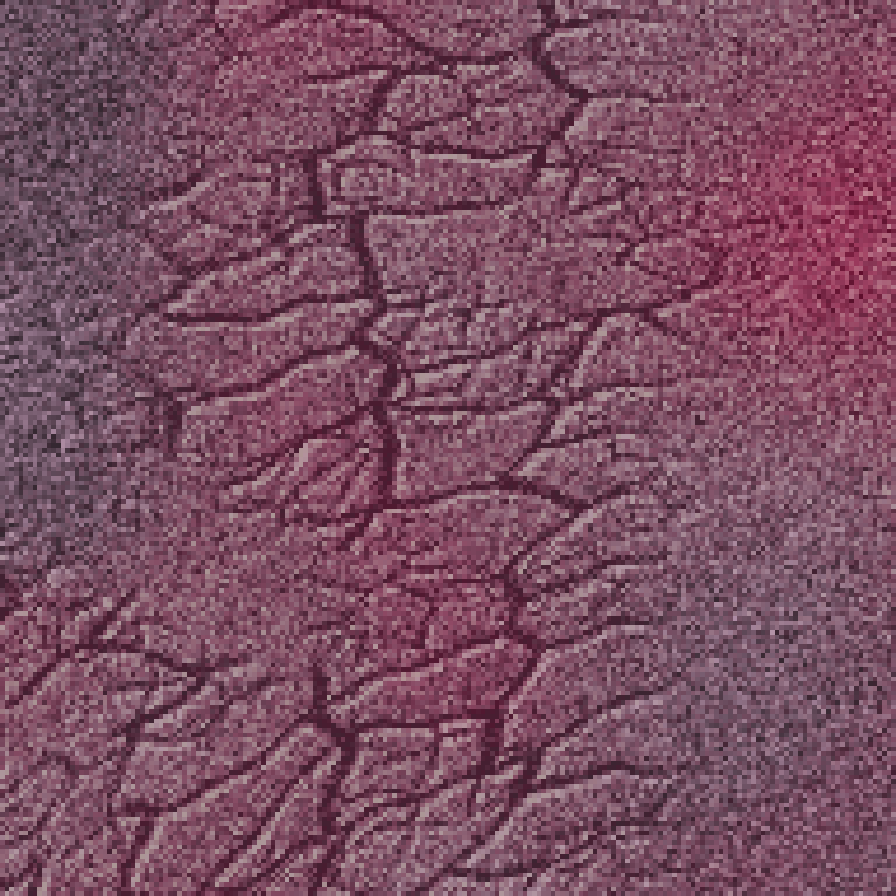
A WebGL 1 fragment shader for this texture:

```glsl
precision highp float;
// Cracked, mauve leather-like skin seen through a coarse square grain.
// Sheared cellular borders form embossed cracks: a dark groove with a pale lip
// at its lower right. Layered sines gate the cracks and tint broad patches.
uniform vec2 u_resolution;

float hash(vec2 p) {
  p = fract(p * vec2(0.1031, 0.1137));
  p += dot(p, p.yx + 33.33);
  return fract((p.x + p.y) * p.x * 7.31 + p.y * 13.7);
}

vec2 hash2(vec2 p) {
  return vec2(hash(p + 3.7), hash(p.yx + 71.3));
}

// Slow layered sines, roughly -1 to 1
float waves(vec2 p) {
  return 0.5 * sin(p.x + 1.7 * sin(p.y * 0.8 + 1.0))
       + 0.5 * sin(p.y * 1.2 + 1.9 * sin(p.x * 0.7 + 2.0));
}

// Distance to the bisector between the two nearest cell points
float cellBorder(vec2 p) {
  vec2 base = floor(p);
  vec2 nearest = vec2(9.0), second = vec2(9.0);
  for (int j = -1; j <= 1; j++) {
    for (int i = -1; i <= 1; i++) {
      vec2 cell = base + vec2(float(i), float(j));
      vec2 toPoint = cell + 0.1 + 0.8 * hash2(cell) - p;
      float d = dot(toPoint, toPoint);
      if (d < dot(nearest, nearest)) {
        second = nearest;
        nearest = toPoint;
      } else if (d < dot(second, second)) {
        second = toPoint;
      }
    }
  }
  return 0.5 * (dot(second, second) - dot(nearest, nearest))
       / max(length(second - nearest), 0.001);
}

// One crack network, 0 to 1; the slant is steep below and level at the top
float crack(vec2 p, vec2 cells, float width, float gate) {
  vec2 q = vec2(p.x, p.y - 0.68 * p.x * (1.1 - p.y));
  q += 0.012 * sin(p.yx * 23.0 + vec2(0.0, 2.0)) + 0.004 * sin(p.yx * 71.0);
  float d = cellBorder(q * cells + 5.0) / cells.y;
  float present = smoothstep(gate - 0.25, gate + 0.25, waves(p * cells * 1.3 + cells));
  return present * (1.0 - smoothstep(0.25 * width, width, d));
}

// Deep folds, smaller wrinkles and fine scratches
float grooves(vec2 p, float folded) {
  float deep = crack(p, vec2(5.0, 9.0), 0.0085, -0.35) * folded;
  float small = crack(p, vec2(13.0, 16.0), 0.006, 0.0) * (0.25 + 0.5 * folded);
  float fine = crack(p, vec2(34.0, 38.0), 0.004, 0.1) * 0.4;
  return max(deep, max(small, fine));
}

void main() {
  // Sample at the centre of each square grain
  vec2 grain = floor(gl_FragCoord.xy / u_resolution * 192.0);
  vec2 p = (grain + 0.5) / 192.0;

  // Broad regions
  float drift = waves(p * 9.0 + 1.5);
  float leftSide = (1.0 - smoothstep(0.06, 0.26, p.x + 0.05 * drift))
                 * smoothstep(0.28, 0.45, p.y);
  float lowerRight = exp(-18.0 * dot(p - vec2(0.87, 0.17), p - vec2(0.87, 0.17)));
  float redSpot = exp(-35.0 * dot(p - vec2(0.98, 0.72), p - vec2(0.98, 0.72)));
  float folded = (1.0 - smoothstep(0.68, 0.86, p.x + 0.06 * drift))
               * (1.0 - 0.8 * leftSide);

  // Emboss and grain
  float groove = grooves(p, folded);
  float lip = grooves(p + vec2(-0.0085, 0.0085), folded) * (1.0 - groove);
  float speckle = hash(grain + 11.0) + hash(grain.yx + 157.0) - 1.0;
  float tone = 0.51 + 0.43 * speckle - 0.52 * groove + 0.42 * lip
             + 0.05 * drift - 0.1 * leftSide - 0.05 * lowerRight;

  // Wine shadow, rose body, ashen highlight
  vec3 wine = vec3(0.29, 0.11, 0.19);
  vec3 rose = vec3(0.53, 0.30, 0.395);
  vec3 ash = vec3(0.67, 0.59, 0.585);
  vec3 color = mix(wine, rose, clamp(tone * 2.0, 0.0, 1.0));
  color = mix(color, ash, clamp(tone * 2.0 - 1.0, 0.0, 1.0));

  // Greyed violet patches and per-grain fading of the red
  float light = dot(color, vec3(0.3, 0.59, 0.11));
  float faded = 0.75 * leftSide + 0.6 * lowerRight + 0.2 * smoothstep(0.1, 0.8, drift)
              + 0.45 * hash(grain + 53.0) - 0.12;
  color = mix(color, light * vec3(1.16, 0.93, 1.11), clamp(faded, 0.0, 0.9));
  color += vec3(0.07, -0.05, -0.02) * redSpot;
  color += vec3(0.03, -0.015, 0.0) * smoothstep(0.2, 0.9, -drift) * (1.0 - leftSide);

  gl_FragColor = vec4(color, 1.0);
}
```
